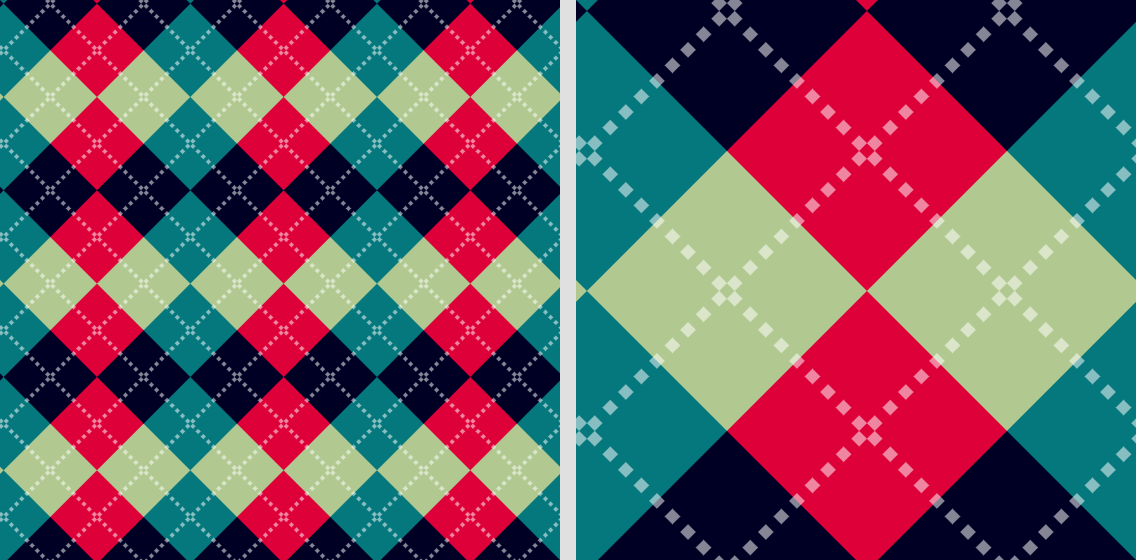
Left: the whole. Right: its middle third, enlarged.
A Shadertoy shader for this pattern:

```glsl
const float REPEATS = 3.0;

// Distance to the nearest whole number
vec2 nearest(vec2 p) {
    return abs(fract(p + 0.5) - 0.5);
}

// Coverage of a shape from its signed distance, negative inside
float coverage(float dist, float pixel) {
    return 1.0 - smoothstep(-0.7 * pixel, 0.7 * pixel, dist);
}

// Four diamonds: red and teal alternate by column, green and navy by row
vec3 argyle(vec2 p, float pixel) {
    vec3 columnColor = cos(6.2831853 * p.x) < 0.0 ? vec3(0.87, 0.0, 0.22) : vec3(0.02, 0.47, 0.49);
    vec3 rowColor = cos(6.2831853 * p.y) < 0.0 ? vec3(0.695, 0.79, 0.57) : vec3(0.0, 0.0, 0.14);
    vec2 fold = nearest(2.0 * p) * 0.5;
    return mix(rowColor, columnColor, coverage((fold.x - fold.y) * 0.7071, pixel));
}

// Square stitches along both diagonals through the diamond centers
float stitches(vec2 p, float pixel) {
    vec2 diagonal = 2.0 * vec2(p.x + p.y, p.x - p.y) - 0.5;
    vec2 line = nearest(diagonal);
    vec2 dash = nearest(diagonal * 9.0 + 0.5) / 9.0;
    float rising = max(line.y, dash.x);
    float falling = max(line.x, dash.y);
    return coverage(min(rising, falling) - 0.028, pixel * 2.8284);
}

void mainImage(out vec4 fragColor, in vec2 fragCoord) {
    vec2 p = REPEATS * fragCoord / iResolution.xy + vec2(-0.0195, 0.0195);
    float pixel = REPEATS / min(iResolution.x, iResolution.y);

    vec3 color = argyle(p, pixel);
    color = mix(color, vec3(1.0), 0.52 * stitches(p, pixel));
    fragColor = vec4(color, 1.0);
}
```
